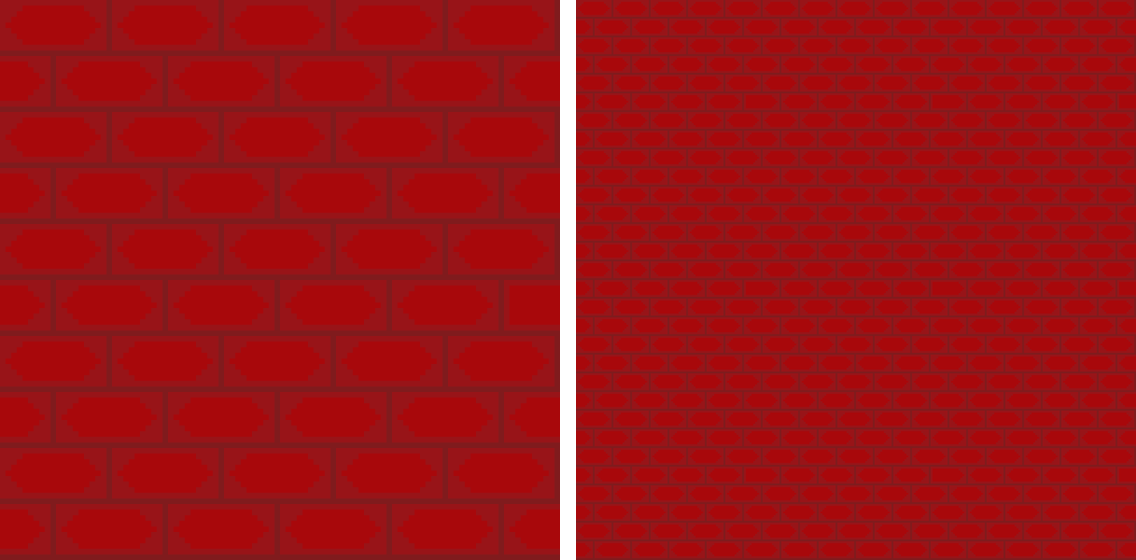
Left: one tile. Right: repeated 3 by 3.
Write a WebGL 2 fragment shader that draws this texture.

```glsl
#version 300 es
precision highp float;
// Red brick wall in running bond, laid out on a coarse grid of square cells.
// Each brick has a rim around a stepped hexagonal core, cut by a diamond distance;
// a box of subsamples per pixel smooths the cell edges. Whole counts make it tile.

#define COLUMNS 5.0
#define ROWS 10.0
#define BRICK_CELLS vec2(20.0, 10.0)  // brick plus one joint, in cells
#define JOINT_CELLS 1.0
#define CORE_HALF vec2(8.0, 3.0)      // core reach from the brick's centre cell
#define SQUARE_BRICK vec2(0.0, 4.0)   // column and row of the one worn brick
#define SAMPLES 4
#define CORE_COLOR vec3(0.66, 0.03, 0.045)
#define RIM_COLOR vec3(0.595, 0.08, 0.093)
#define MORTAR_COLOR vec3(0.50, 0.105, 0.115)

uniform vec2 u_resolution;
out vec4 fragColor;

vec3 wallColor(vec2 uv) {
    // Shift every other course by half a brick
    vec2 p = uv * vec2(COLUMNS, ROWS);
    float row = floor(p.y);
    p.x += 0.5 * (1.0 - mod(row, 2.0));
    vec2 brick = vec2(mod(floor(p.x), COLUMNS), mod(row, ROWS));
    vec2 cell = floor(fract(p) * BRICK_CELLS);

    // Joints lie along the right and bottom of each brick
    if (cell.x >= BRICK_CELLS.x - JOINT_CELLS || cell.y < JOINT_CELLS) return MORTAR_COLOR;

    // Core: box with its corners stepped off, one cell per level
    vec2 centre = vec2(BRICK_CELLS.x * 0.5 - JOINT_CELLS, BRICK_CELLS.y * 0.5);
    vec2 offset = cell - centre;
    vec2 reach = abs(offset);
    bool inBox = all(lessThan(reach, CORE_HALF + 0.5));
    bool inDiamond = reach.x + reach.y < CORE_HALF.x + 0.5;

    // The worn brick keeps its square corners on the left half
    bool squareEnd = all(equal(brick, SQUARE_BRICK)) && offset.x < 0.5;
    return inBox && (inDiamond || squareEnd) ? CORE_COLOR : RIM_COLOR;
}

void main() {
    // Average a grid of samples over the pixel
    vec2 corner = floor(gl_FragCoord.xy);
    vec3 sum = vec3(0.0);
    for (int j = 0; j < SAMPLES; j++) {
        for (int i = 0; i < SAMPLES; i++) {
            vec2 sub = (vec2(i, j) + 0.5) / float(SAMPLES);
            sum += wallColor((corner + sub) / u_resolution);
        }
    }
    fragColor = vec4(sum / float(SAMPLES * SAMPLES), 1.0);
}
```
